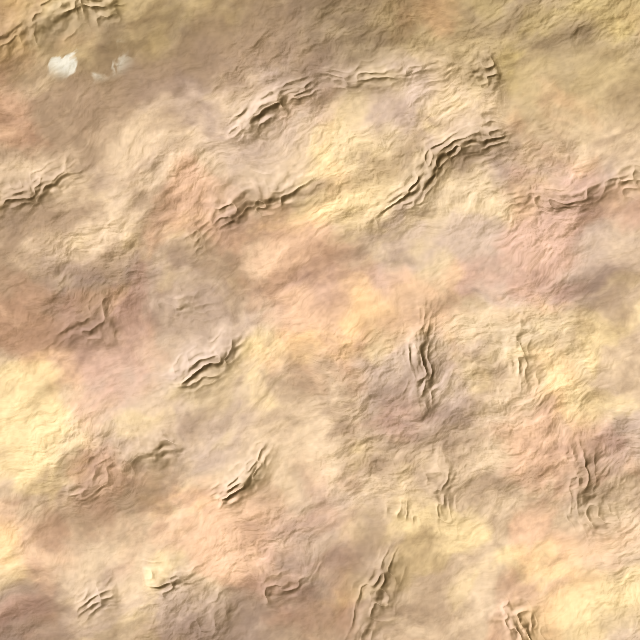
Reproduce this texture procedurally as a Shadertoy shader.

```glsl
// Arid land seen from high above: pale sand with mauve, yellow and olive
// stains, crossed by belts of rugged ridges. A height field of noise and
// hashed belts is lit from the upper left and laid over the stains.

float hash(vec2 p) {
    vec3 q = fract(vec3(p.xyx) * 0.1031);
    q += dot(q, q.yzx + 33.33);
    return fract((q.x + q.y) * q.z);
}

float noise(vec2 p) {
    vec2 i = floor(p), f = fract(p);
    f = f * f * f * (f * (f * 6.0 - 15.0) + 10.0);
    return mix(mix(hash(i), hash(i + vec2(1, 0)), f.x),
               mix(hash(i + vec2(0, 1)), hash(i + vec2(1, 1)), f.x), f.y);
}

float fbm(vec2 p) {
    float sum = 0.0, amp = 0.516;
    for (int i = 0; i < 5; i++) {
        sum += amp * noise(p);
        p = mat2(1.6, 1.2, -1.2, 1.6) * p + 17.3;
        amp *= 0.5;
    }
    return sum;
}

vec2 rotate(vec2 p, float a) {
    float c = cos(a), s = sin(a);
    return vec2(c * p.x + s * p.y, c * p.y - s * p.x);
}

// Ridges lie flat in the north and west, and steepen to the south-east
float grainAngle(vec2 p) {
    float south = smoothstep(0.68, 0.5, p.y);
    return mix(0.35, mix(0.4, 2.0, smoothstep(0.2, 0.9, p.x)), south);
}

// x: height, y: closeness to a ridge belt
vec2 terrain(vec2 p) {
    vec2 warped = p + 0.05 * (vec2(fbm(p * 11.0), fbm(p * 11.0 + 41.0)) - 0.5);
    vec2 streak = rotate(warped, 0.45);
    float patches = smoothstep(0.3, 0.75, noise(p * 7.0 + 60.0));
    float h = 0.0036 * (0.35 + patches) * fbm(streak * vec2(26.0, 46.0));
    float belts = 0.0;

    for (int k = 0; k < 20; k++) {
        vec2 cell = vec2(k % 4, k / 4);
        float r1 = hash(cell + 3.7), r2 = hash(cell + 19.1), r3 = hash(cell + 52.9);
        vec2 centre = (cell + 0.1 + 0.8 * vec2(r1, r2)) / vec2(4.0, 5.0);
        vec2 q = rotate(warped - centre, grainAngle(centre) + 0.5 * (r3 - 0.5));
        q.y += (r1 - 0.5) * 3.0 * q.x * q.x;
        float along = abs(q.x) / mix(0.09, 0.2, r2);
        float ends = smoothstep(1.0, 0.3, along) * mix(0.4, 1.0, r3);
        ends *= smoothstep(0.15, 0.55, noise(q * vec2(16.0, 8.0) + cell * 5.0));

        // One steep crest inside a wider band of crags
        float across = q.y / (q.y < 0.0 ? 0.007 : 0.02);
        float crest = ends * exp(-across * across);
        float band = ends * exp(-q.y * q.y / 0.0005);
        float crags = 1.0 - abs(2.0 * noise(q * vec2(45.0, 85.0) + cell * 9.0) - 1.0);
        crags += 0.6 * noise(q * vec2(95.0, 150.0) + 3.0);
        h += 0.0055 * crest * noise(q * vec2(25.0, 5.0) + 8.0) + 0.0075 * band * crags;
        belts = max(belts, ends * exp(-q.y * q.y / 0.0014));
    }
    return vec2(h, belts);
}

// Soft stains of the ground, without relief
vec3 groundColour(vec2 p) {
    vec2 bent = p + 0.09 * (vec2(fbm(p * 7.0 + 8.0), fbm(p * 7.0 + 77.0)) - 0.5);
    vec2 streak = rotate(bent, 0.4);
    float tone = 0.5 * fbm(streak * vec2(4.0, 7.0)) + 0.3 * fbm(streak * vec2(14.0, 24.0) + 30.0)
               + 0.2 * fbm(streak * vec2(38.0, 60.0) + 70.0);
    vec3 col = mix(vec3(0.71, 0.59, 0.47), vec3(0.99, 0.86, 0.70), smoothstep(0.31, 0.67, tone));

    float mauve = smoothstep(0.42, 0.7, fbm(bent * 6.0 + 12.0));
    col *= mix(vec3(1), vec3(0.92, 0.92, 0.98), mauve);
    float yellow = smoothstep(0.5, 0.68, fbm(streak * vec2(6.0, 9.0) + 90.0));
    col *= mix(vec3(1), vec3(1.07, 1.08, 1.0), yellow);
    float pink = smoothstep(0.5, 0.7, fbm(bent * 6.0 + 140.0));
    col *= mix(vec3(1), vec3(1.03, 0.97, 0.96), pink);

    // Olive uplands in the north, with a rare salt pan in the north-west
    float north = smoothstep(0.72, 0.95, p.y - 0.08 * p.x + 0.5 * (fbm(bent * 5.0 + 7.0) - 0.5));
    col *= mix(vec3(1), vec3(0.87, 0.87, 0.79), north);
    float salt = smoothstep(0.58, 0.66, fbm(streak * vec2(14.0, 22.0) + 200.0));
    salt *= smoothstep(0.09, 0.04, length((p - vec2(0.13, 0.91)) * vec2(1.0, 2.0)));
    return mix(col, vec3(0.99, 0.96, 0.88), 0.9 * salt);
}

void mainImage(out vec4 fragColor, in vec2 fragCoord) {
    vec2 p = fragCoord / iResolution.y;
    float e = 0.002;
    vec2 here = terrain(p);
    vec2 slope = vec2(terrain(p + vec2(e, 0)).x, terrain(p + vec2(0, e)).x) - here.x;
    float light = -dot(slope / e, vec2(-0.8, 0.6));

    // Weathered, greyer soil surrounds the belts
    vec3 col = groundColour(p);
    col = mix(col, vec3(0.74, 0.635, 0.51), 0.55 * here.y);

    // Lit faces brighten a little, shaded ones turn deep brown
    float shade = light > 0.0 ? 1.0 + 0.25 * (1.0 - exp(-2.2 * light))
                              : 0.3 + 0.7 * exp(1.5 * light);
    col *= pow(vec3(shade), vec3(1.0, 1.1, 1.4));
    col *= 0.96 + 0.07 * noise(p * 150.0);
    fragColor = vec4(min(col, 1.0), 1.0);
}
```
